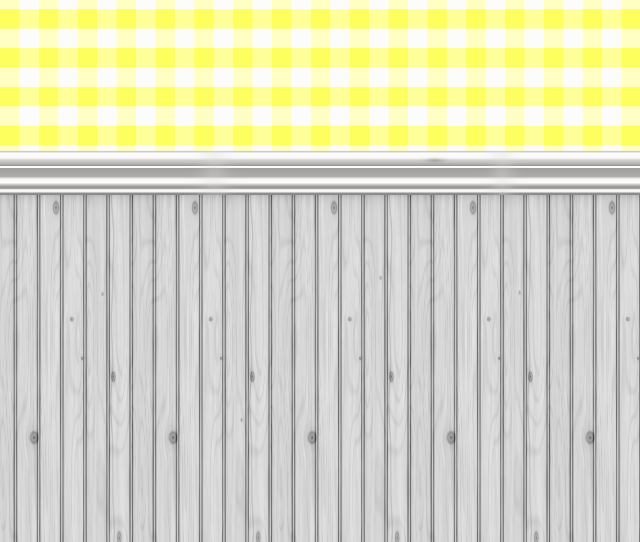
A Shadertoy shader for this texture:

```glsl
// Layout, in canvas widths measured down from the top edge
const float CHECK = 0.0607;        // gingham period
const float CHECK_TOP = 0.0143;    // first strong row
const float RAIL_TOP = 0.2357;
const float RAIL_HEIGHT = 0.0690;
const float BOARD = 0.0362;        // board width
const float BOARD_START = 0.0241;  // first groove
const float GROUP = 6.0;           // boards before the grain repeats

// Grooves, in board widths
const float GROOVE_GAP = 0.055;
const float GROOVE_HALF = 0.026;
const float GROOVE_DARK = 0.36;

// Colours
const vec3 CLOTH_WHITE = vec3(0.99, 0.99, 0.98);
const vec3 CLOTH_COLUMN = vec3(1.0, 1.0, 0.77);
const vec3 CLOTH_ROW = vec3(1.0, 1.0, 0.60);
const vec3 CLOTH_CROSS = vec3(0.99, 1.0, 0.37);
const vec3 RAIL_TINT = vec3(1.0, 0.997, 0.99);
const float WOOD = 0.845;

// Knots in board widths: centre x, centre y below the rail, radii
const int KNOTS = 6;
const vec4 KNOT[KNOTS] = vec4[KNOTS](
    vec4(1.75, 0.55, 0.17, 0.36), vec4(0.81, 10.47, 0.24, 0.34),
    vec4(4.23, 7.84, 0.12, 0.28), vec4(2.43, 5.36, 0.10, 0.12),
    vec4(4.48, 14.80, 0.12, 0.35), vec4(2.88, 7.05, 0.05, 0.08));

// Rail profile: depth from 0 to 1, brightness
const int STOPS = 20;
const vec2 PROFILE[STOPS] = vec2[STOPS](
    vec2(0.00, 0.80), vec2(0.02, 0.80), vec2(0.05, 0.99), vec2(0.16, 0.98),
    vec2(0.21, 0.82), vec2(0.30, 0.70), vec2(0.33, 0.56), vec2(0.35, 1.00),
    vec2(0.38, 0.98), vec2(0.40, 0.62), vec2(0.58, 0.68), vec2(0.64, 0.98),
    vec2(0.72, 0.99), vec2(0.77, 0.76), vec2(0.82, 0.58), vec2(0.85, 0.62),
    vec2(0.88, 0.98), vec2(0.92, 0.97), vec2(0.97, 0.52), vec2(1.00, 0.55));

float hash(vec2 p) {
    vec3 q = fract(p.xyx * vec3(0.1031, 0.1030, 0.0973));
    q += dot(q, q.yzx + 33.33);
    return fract((q.x + q.y) * q.z);
}

float noise(vec2 p) {
    vec2 i = floor(p), f = fract(p);
    f = f * f * (3.0 - 2.0 * f);
    return mix(mix(hash(i), hash(i + vec2(1, 0)), f.x),
               mix(hash(i + vec2(0, 1)), hash(i + vec2(1, 1)), f.x), f.y);
}

float line(float d, float halfWidth, float px) {
    return 1.0 - smoothstep(halfWidth - 0.6 * px, halfWidth + 0.6 * px, abs(d));
}

float stripe(float x, float px) {
    float d = abs(fract(x / CHECK + 0.25) - 0.5);
    return clamp((0.25 - d) * CHECK / px + 0.5, 0.0, 1.0);
}

vec3 gingham(vec2 p, float px) {
    float column = stripe(p.x, px), row = stripe(p.y - CHECK_TOP, px);
    return mix(mix(CLOTH_WHITE, CLOTH_COLUMN, column),
               mix(CLOTH_ROW, CLOTH_CROSS, column), row);
}

vec3 rail(vec2 p) {
    float t = (p.y - RAIL_TOP) / RAIL_HEIGHT;
    float tone = PROFILE[0].y;
    for (int i = 1; i < STOPS; i++) {
        vec2 a = PROFILE[i - 1], b = PROFILE[i];
        tone = mix(tone, b.y, clamp((t - a.x) / (b.x - a.x), 0.0, 1.0));
    }
    // Worn joints and a smudge
    float joint = exp(-pow((p.x - 0.335) / 0.022, 2.0)) + exp(-pow((p.x - 0.785) / 0.018, 2.0));
    tone = mix(tone, 0.86, 0.3 * joint);
    tone -= 0.14 * exp(-pow((p.x - 0.68) / 0.014, 2.0) - pow((t - 0.21) / 0.05, 2.0));
    return tone * RAIL_TINT;
}

vec3 boards(vec2 p, float px) {
    float across = (p.x - BOARD_START) / BOARD;
    vec2 q = vec2(mod(across, GROUP), (p.y - RAIL_TOP - RAIL_HEIGHT) / BOARD);
    float w = px / BOARD, id = floor(q.x), bend = 0.0, knotShade = 0.0;

    // Knots bend the grain around them
    for (int i = 0; i < KNOTS; i++) {
        vec4 k = KNOT[i];
        vec2 d = (q - k.xy) / k.zw;
        float r = length(d), inside = step(abs(id - floor(k.x)), 0.5);
        bend -= inside * 0.7 * (q.x - k.x) * exp(-0.22 * dot(d, d));
        float rings = 0.75 + 0.25 * cos(r * 9.0);
        knotShade += inside * (0.20 * rings * (1.0 - smoothstep(0.55, 1.1, r))
                   + 0.08 * exp(-12.0 * dot(d, d)) + 0.05 * exp(-0.5 * dot(d, d)));
    }

    // Fine fibres and broad arched grain
    vec2 seed = vec2(id * 37.0, id * 11.0);
    float s = q.x + bend;
    float fibre = noise(vec2(s * 13.0, q.y * 0.35) + seed) - 0.5;
    float speckle = noise(vec2(s * 20.0, q.y * 2.5) + seed) - 0.5;
    float arch = abs(fract(noise(vec2(s * 2.2, q.y * 0.16) + seed) * 6.0) - 0.5);
    float tone = WOOD + 0.03 * (hash(seed + 5.0) - 0.5) + 0.055 * fibre + 0.022 * speckle;
    tone -= 0.045 * (1.0 - smoothstep(0.0, 0.22, arch)) + knotShade;

    // Dark wavy streak and one stray speck per group
    float wave = q.x - 4.08 - 0.2 * noise(vec2(q.y * 0.55, 3.0));
    tone -= 0.10 * line(wave, 0.03, w);
    vec2 speck = vec2(3.76, 1.0 + 11.0 * hash(vec2(floor(across / GROUP), 7.0)));
    tone -= 0.18 * (1.0 - smoothstep(0.3, 1.2, length((q - speck) / vec2(0.06, 0.12))));

    // Paired groove lines with soft shoulders, and shade below the rail
    float d = abs(fract(q.x + 0.5) - 0.5);
    tone -= 0.06 * exp(-pow(d / 0.11, 2.0));
    tone -= GROOVE_DARK * (0.8 + 0.2 * noise(vec2(id, q.y))) * line(d - GROOVE_GAP, GROOVE_HALF, w);
    tone -= 0.10 * exp(-q.y * 5.0);
    return vec3(tone);
}

void mainImage(out vec4 fragColor, in vec2 fragCoord) {
    float px = 1.0 / iResolution.x;
    vec2 p = vec2(fragCoord.x, iResolution.y - fragCoord.y) * px;
    float onRail = clamp((p.y - RAIL_TOP) / px + 0.5, 0.0, 1.0);
    float onBoards = clamp((p.y - RAIL_TOP - RAIL_HEIGHT) / px + 0.5, 0.0, 1.0);
    vec3 color = mix(gingham(p, px), rail(p), onRail);
    color = mix(color, boards(p, px), onBoards);
    fragColor = vec4(clamp(color, 0.0, 1.0), 1.0);
}
```
